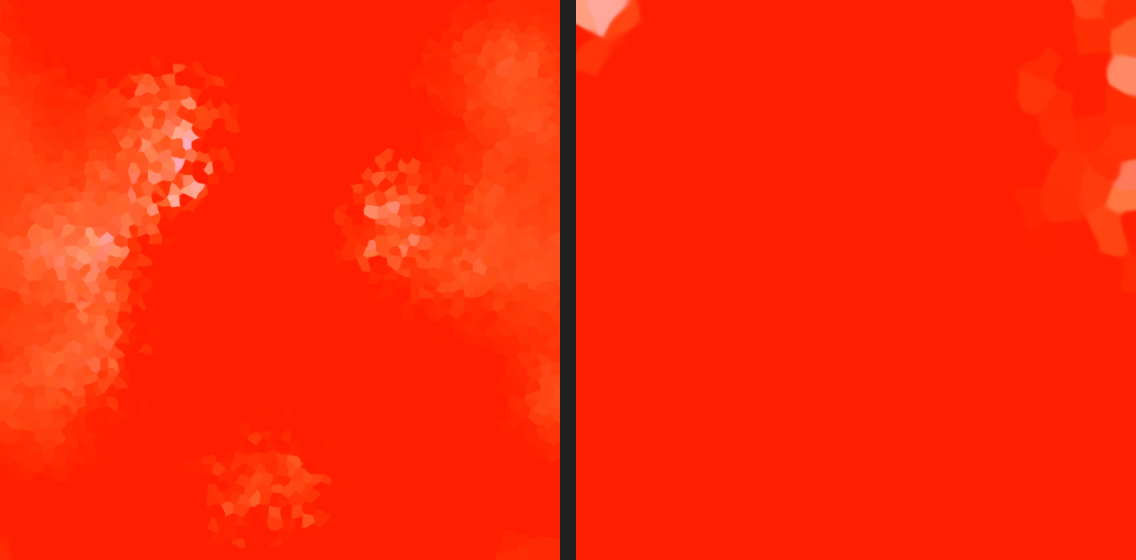
Left: the whole. Right: its middle third, enlarged.
Write a Shadertoy shader that draws this background.

```glsl
// Tiling red field with drifting pale-orange clouds broken into small crystalline grains.

const vec3  BASE_RED   = vec3(1.0, 0.118, 0.0);
const float GREEN_GAIN = 0.43;    // green added at full brightness
const float BLUE_GAIN  = 0.42;    // blue added at full brightness
const float BLUE_POWER = 1.7;     // blue arrives later than green
const float CELLS      = 52.0;    // grains per side (whole number)
const float CELL_EDGE  = 20.0;    // grain border sharpness
const float SCATTER    = 0.045;   // how far grains stray from their cloud
const float GRAIN      = 0.75;    // brightness spread between grains
const float FLOOR      = 0.11;    // cloud density that stays pure red
const float TAU        = 6.2831853;

// Clouds: centre and radii, with a matching peak density
const int CLOUDS = 8;
const vec4 CLOUD[CLOUDS] = vec4[](
    vec4(0.97, 0.62, 0.20, 0.24), vec4(0.90, 0.86, 0.13, 0.12),
    vec4(0.70, 0.61, 0.06, 0.07), vec4(0.82, 0.56, 0.12, 0.10),
    vec4(0.48, 0.13, 0.10, 0.08), vec4(0.08, 0.26, 0.13, 0.12),
    vec4(0.98, 0.28, 0.05, 0.05), vec4(0.96, 0.02, 0.07, 0.04));
const float DENSITY[CLOUDS] = float[](0.45, 0.38, 0.80, 0.30, 0.48, 0.34, 0.28, 0.22);

// Integer hash giving two values in 0..1
vec2 hash2(vec2 p, uint seed) {
    uvec2 q = uvec2(ivec2(p)) * uvec2(1597u, 3812u) + seed * 7919u;
    uint n = (q.x ^ (q.y * 2747u)) * 277803u;
    n = (n ^ (n >> 15)) * 739391u;
    n = (n ^ (n >> 13)) * 668265u;
    n ^= n >> 16;
    return vec2(n & 65535u, n >> 16) / 65535.0;
}

float cornerSlope(vec2 corner, vec2 offset, float period) {
    float angle = TAU * hash2(mod(corner, period), uint(period)).x;
    return dot(vec2(cos(angle), sin(angle)), offset);
}

// Gradient noise that wraps after a whole number of periods
float wrapNoise(vec2 uv, float period) {
    vec2 p = uv * period, i = floor(p), f = p - i;
    vec2 u = f * f * f * (f * (f * 6.0 - 15.0) + 10.0);
    vec2 e = vec2(1.0, 0.0);
    return mix(mix(cornerSlope(i, f, period), cornerSlope(i + e, f - e, period), u.x),
               mix(cornerSlope(i + e.yx, f - e.yx, period),
                   cornerSlope(i + e.xx, f - e.xx, period), u.x), u.y);
}

// Curved bank: long fade on the left, steep on the right
float bank(vec2 uv) {
    float y = fract(uv.y);
    float d = uv.x - (0.17 + 0.15 * smoothstep(0.50, 0.74, y));
    d -= round(d);
    d /= d < 0.0 ? 0.13 : 0.05;
    float span = smoothstep(0.24, 0.40, y) * (1.0 - smoothstep(0.77, 0.91, y));
    return mix(0.60, 0.98, smoothstep(0.40, 0.70, y)) * span * exp(-d * d);
}

float cloudDensity(vec2 uv) {
    float sum = bank(uv);
    for (int i = 0; i < CLOUDS; i++) {
        vec2 d = uv - CLOUD[i].xy;
        d = (d - round(d)) / CLOUD[i].zw;
        sum += DENSITY[i] * exp(-dot(d, d));
    }
    float mottle = 0.45 * wrapNoise(uv, 7.0) + 0.35 * wrapNoise(uv, 15.0)
                 + 0.20 * wrapNoise(uv, 31.0);
    return max(sum * (1.0 + mottle) - FLOOR, 0.0);
}

// Colour of one grain, sampled near its centre
vec3 grainColor(vec2 centre, vec2 id) {
    vec2 stray = hash2(id, 2u) * 2.0 - 1.0;
    vec2 tone  = hash2(id, 3u) * 2.0 - 1.0;
    float rough = 0.5 - 0.5 * cos(TAU * centre.x);
    float t = cloudDensity(centre + stray * SCATTER * mix(0.3, 1.0, rough));
    t = min(t * (1.0 + GRAIN * rough * tone.x), 1.3);
    float blue = BLUE_GAIN * pow(t, BLUE_POWER) * (1.0 + 0.15 * tone.y);
    return BASE_RED + vec3(0.0, GREEN_GAIN * t, blue);
}

void mainImage(out vec4 fragColor, in vec2 fragCoord) {
    vec2 uv = fragCoord / iResolution.xy;

    // Slightly ragged grain borders
    vec2 p = uv + 0.004 * vec2(wrapNoise(uv, 64.0), wrapNoise(uv, 67.0));
    p *= CELLS;
    vec2 home = floor(p);

    // Soft-edged Voronoi blend of neighbouring grains
    vec3 color = vec3(0.0);
    float total = 0.0;
    for (int y = -1; y <= 1; y++)
    for (int x = -1; x <= 1; x++) {
        vec2 cell = home + vec2(x, y);
        vec2 id = mod(cell, CELLS);
        vec2 centre = cell + 0.05 + 0.9 * hash2(id, 1u);
        float weight = exp(-CELL_EDGE * distance(p, centre));
        color += weight * grainColor(centre / CELLS, id);
        total += weight;
    }
    fragColor = vec4(color / total, 1.0);
}
```
